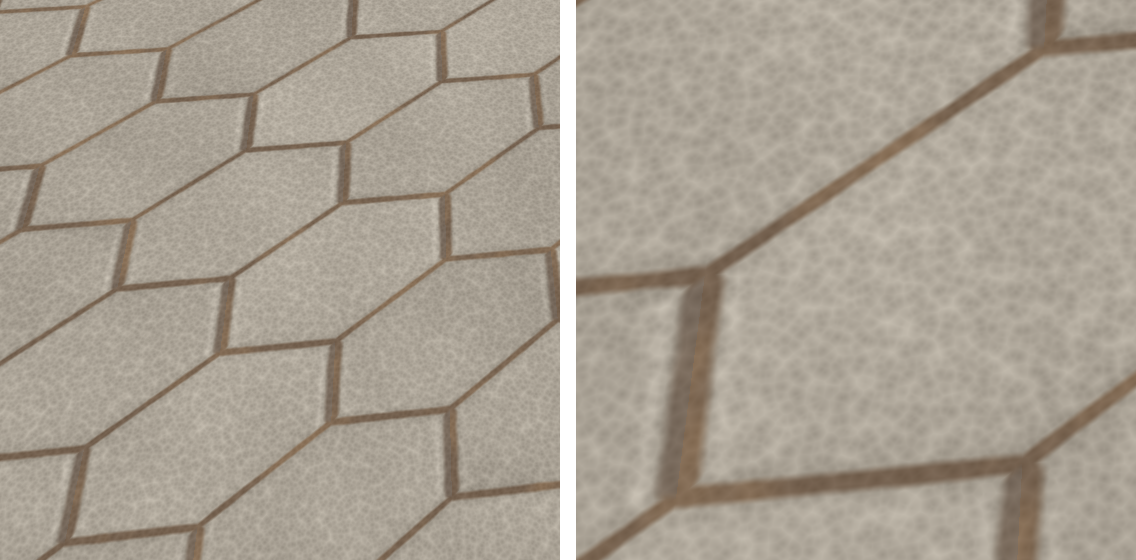
Left, the full canvas; right, a detail of the centre.
A WebGL 2 fragment shader for this texture:

```glsl
#version 300 es
precision highp float;

uniform vec2 u_resolution;
out vec4 fragColor;

const vec3 STONE = vec3(0.685, 0.655, 0.605);
const vec3 JOINT_DARK = vec3(0.42, 0.345, 0.28);
const vec3 JOINT_RUST = vec3(0.56, 0.45, 0.34);
const vec3 JOINT_GREY = vec3(0.45, 0.405, 0.365);

// Perspective from paving lattice (i, j, 1) to canvas (x, y, w)
const mat3 LATTICE_TO_CANVAS = mat3(
    0.1569, -0.1194, -0.0352,
   -0.2604, -0.3068, -0.1050,
    0.6120,  0.6380,  1.0);

vec2 hash22(vec2 p) {
    vec3 q = fract(p.xyx * vec3(0.1031, 0.1030, 0.0973));
    q += dot(q, q.yzx + 33.33);
    return fract((q.xx + q.yz) * q.zy);
}

// Distance to the nearest scattered point, about 0 to 1
float cellular(vec2 p) {
    vec2 cell = floor(p), f = p - cell;
    float nearest = 2.0;
    for (int y = -1; y <= 1; y++) {
        for (int x = -1; x <= 1; x++) {
            vec2 o = vec2(x, y);
            vec2 r = o + hash22(cell + o) - f;
            nearest = min(nearest, dot(r, r));
        }
    }
    return sqrt(nearest);
}

// Layered, rotated sines for soft stains, about -1 to 1
float sineStain(vec2 p) {
    float sum = 0.0, amp = 0.5;
    for (int i = 0; i < 4; i++) {
        sum += amp * sin(p.x + 1.7 * sin(p.y)) * cos(p.y + 0.6 * p.x);
        p = mat2(0.8, 0.6, -0.6, 0.8) * p * 1.9 + 2.3;
        amp *= 0.6;
    }
    return sum;
}

// Nearest hexagon centre in axial coordinates
vec2 hexCell(vec2 p) {
    vec3 c = vec3(p, -p.x - p.y);
    vec3 r = floor(c + 0.5);
    vec3 e = abs(r - c);
    if (e.x > e.y && e.x > e.z) r.x = -r.y - r.z;
    else if (e.y > e.z) r.y = -r.x - r.z;
    return r.xy;
}

// Signed offsets along the three edge normals; edges lie at +-0.5
vec3 hexAxes(vec2 p) {
    return vec3(p.x + 0.5 * p.y, 0.5 * p.x + p.y, 0.5 * (p.x - p.y));
}

float ridge(float x, float centre, float width) {
    float t = (x - centre) / width;
    return exp(-t * t);
}

vec3 stoneColour(vec2 ground, vec2 uv, vec2 id) {
    float grain = cellular(ground * vec2(16.0, 26.0)) - 0.5;
    float fine = cellular(ground * vec2(33.0, 50.0) + 17.0) - 0.5;
    float stain = sineStain(uv * 8.0 + id * 1.3);
    float tone = 0.085 * grain + 0.075 * fine + 0.035 * stain;
    tone += 0.025 * (hash22(id + 40.0).x - 0.5);
    return STONE + tone * vec3(1.0, 1.0, 0.97);
}

vec3 jointColour(vec2 ground, vec3 axes, float upright) {
    float rust = smoothstep(-0.25, 0.7, sineStain(ground * 4.0));
    vec3 soil = mix(JOINT_DARK, JOINT_RUST, 0.15 + 0.7 * rust);
    float shadowed = upright * smoothstep(-0.1, 0.1, axes.z);
    soil = mix(soil, JOINT_GREY, 0.7 * shadowed);
    return soil + 0.07 * (cellular(ground * vec2(30.0, 40.0)) - 0.5);
}

void main() {
    vec2 uv = gl_FragCoord.xy / u_resolution;
    vec3 q = inverse(LATTICE_TO_CANVAS) * vec3(uv, 1.0);
    vec2 ground = q.xy / q.z;

    // Repeating hexagonal paver, with slightly uneven edges
    vec2 p = ground - 1.0 / 3.0;
    vec2 id = hexCell(p);
    vec3 axes = hexAxes(p - id);
    vec3 edge = 0.5 - abs(axes);
    float gap = min(edge.x, min(edge.y, edge.z));
    float upright = smoothstep(-0.01, 0.02, min(edge.x, edge.y) - edge.z);
    float uneven = 0.004 * sineStain(ground * 14.0);

    // Pale worn bevels beside the upright joints
    vec3 colour = stoneColour(ground, uv, id);
    float bevel = ridge(edge.z, 0.052, 0.014) * smoothstep(0.02, 0.07, min(edge.x, edge.y));
    colour += bevel * mix(0.035, 0.06, step(0.0, axes.z));
    colour -= 0.03 * ridge(gap, 0.03, 0.022);

    // Soil-filled joints
    float blur = max(0.011, fwidth(gap));
    float halfWidth = mix(0.021, 0.029, upright) + uneven;
    float joint = 1.0 - smoothstep(halfWidth - blur, halfWidth + blur, gap);
    colour = mix(colour, jointColour(ground, axes, upright), 0.92 * joint);

    fragColor = vec4(clamp(colour, 0.0, 1.0), 1.0);
}
```
